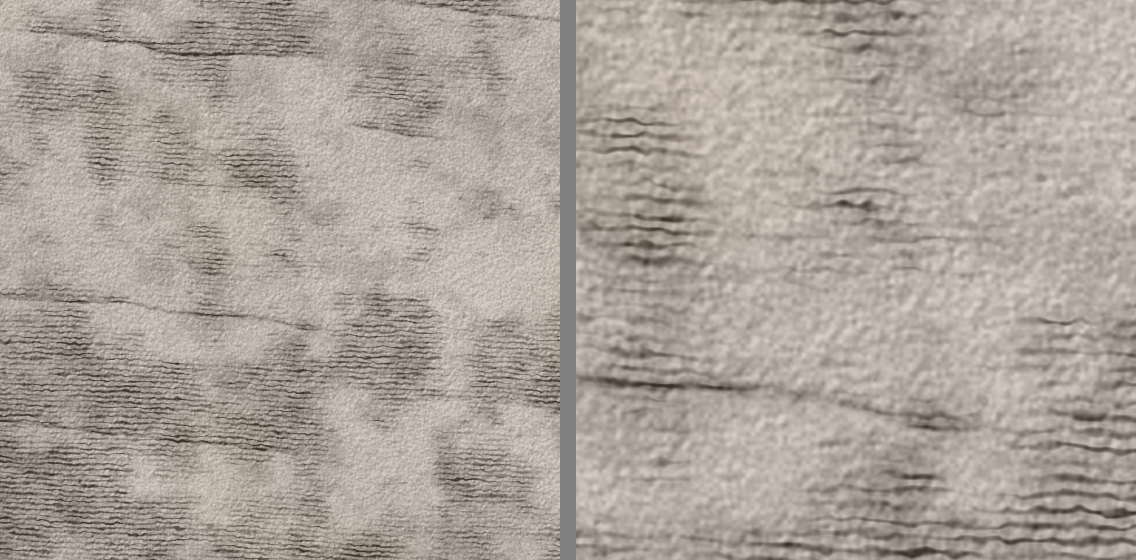
Left: the whole. Right: its middle third, enlarged.
Write a WebGL 2 fragment shader that draws this texture.

```glsl
#version 300 es
precision highp float;

#define LINES 108.0
#define LINE_TILT 0.045
#define LINE_DEPTH 0.29
#define BANDS 4.3
#define BAND_TILT 0.10
#define GRAIN 250.0
#define GRAIN_DEPTH 0.115
#define SPECKLE_DEPTH 0.11
#define PITS 34.0
#define BASE_TONE 0.744

uniform vec2 u_resolution;
out vec4 fragColor;

float hash(vec2 cell) {
  uvec2 k = uvec2(ivec2(cell)) * uvec2(1597334673u, 3812015801u);
  uint h = (k.x ^ k.y) * 1597334673u;
  h = (h ^ (h >> 15)) * 2246822519u;
  h ^= h >> 13;
  return float(h >> 8) / 16777216.0;
}

float noise(vec2 p) {
  vec2 i = floor(p), f = fract(p);
  f = f * f * (3.0 - 2.0 * f);
  return mix(mix(hash(i), hash(i + vec2(1, 0)), f.x),
             mix(hash(i + vec2(0, 1)), hash(i + vec2(1, 1)), f.x), f.y);
}

float fbm(vec2 p) {
  float sum = 0.0, amp = 0.53;
  for (int i = 0; i < 4; i++) {
    sum += amp * noise(p);
    p = mat2(0.96, 0.28, -0.28, 0.96) * p * 2.03 + vec2(17.3, 9.1);
    amp *= 0.5;
  }
  return sum;
}

// Distance to the nearest scattered point, and its random value
vec2 cellular(vec2 p) {
  vec2 base = floor(p), nearest = vec2(9.0, 0.0);
  for (int y = -1; y <= 1; y++) {
    for (int x = -1; x <= 1; x++) {
      vec2 cell = base + vec2(x, y);
      vec2 point = cell + vec2(hash(cell + 31.0), hash(cell + 87.0));
      float d = distance(p, point);
      if (d < nearest.x) nearest = vec2(d, hash(cell + 143.0));
    }
  }
  return nearest;
}

float surfaceHeight(vec2 p) {
  vec2 turned = mat2(0.8, 0.6, -0.6, 0.8) * p;
  return noise(turned * GRAIN) + 0.55 * noise(p * GRAIN * 0.45 + 40.0)
       - 0.7 * cellular(p * GRAIN * 0.36).x;
}

// Ragged hollows of mixed size, each beside a lit crumb
float pitShade(vec2 p) {
  vec2 q = p + 0.006 * vec2(noise(p * 130.0), noise(p * 130.0 + 50.0));
  vec2 pit = cellular(q * PITS);
  vec2 rim = cellular((q + vec2(-0.003, 0.004)) * PITS);
  float radius = 0.09 + 2.2 * max(pit.y - 0.9, 0.0);
  float hollow = (1.0 - smoothstep(radius * 0.3, radius, pit.x)) * step(0.9, pit.y);
  float lit = (1.0 - smoothstep(0.06, 0.2, rim.x)) * step(0.9, rim.y);
  return 0.05 * lit * (1.0 - hollow) - 0.17 * hollow * noise(p * 90.0 + 8.0);
}

void main() {
  vec2 p = gl_FragCoord.xy / u_resolution.y;
  float fray = noise(p * vec2(60.0, 90.0)) - 0.5;

  // Overlapping bands: darkest just above a sharp lower edge
  float joint = step(0.6 + 0.02 * fray, p.x);
  float level = (p.y + BAND_TILT * p.x) * BANDS - 0.04 + 0.45 * joint
              + 0.10 * (noise(p * vec2(9.0, 2.0)) - 0.5) + 0.025 * fray;
  float above = fract(level);
  float strength = smoothstep(0.25, 0.65, noise(vec2(p.x * 4.5, floor(level) * 7.0 + 3.0)))
                 * smoothstep(0.0, 0.04, abs(p.x - 0.6));
  float ledge = strength * exp(-above * 4.5) * smoothstep(0.0, 0.025, above);
  float crack = strength * smoothstep(0.0, 0.015, above) * (1.0 - smoothstep(0.02, 0.05, above));

  // Worn patches where the grooves show through
  float columns = noise(vec2(p.x * 16.0, p.y * 7.0) + 5.0);
  float patches = 0.62 * fbm(vec2(p.x * 6.0, (p.y + BAND_TILT * p.x) * 12.0) + 60.0)
                + 0.38 * columns;
  float region = 0.13 * (0.55 - p.y) - 0.12 * smoothstep(0.5, 0.8, p.x) * smoothstep(0.3, 0.6, p.y);
  float ragged = 0.38 * (fbm(p * vec2(28.0, 44.0) + 11.0) - 0.5);
  float wear = smoothstep(0.37, 0.78, patches + region + ragged + 0.32 * ledge);

  // Fine wavering grooves, crumbled and broken along their length
  float phase = (p.y + LINE_TILT * p.x + 0.003 * sin(p.x * 11.0 + p.y * 6.0)) * LINES
              + 0.4 * noise(p * vec2(32.0, 50.0)) + 0.45 * (noise(p * vec2(120.0, 170.0)) - 0.5);
  float row = floor(phase);
  float width = 0.22 + 0.24 * noise(vec2(p.x * 60.0, row * 3.0 + 1.0));
  float groove = 1.0 - smoothstep(0.03, width, abs(fract(phase) - 0.5));
  float weight = 0.15 + 0.85 * noise(vec2(p.x * 22.0, row * 5.0))
               + 0.60 * noise(vec2(p.x * 85.0, row * 9.0 + 2.0));
  float lines = groove * weight * wear;

  // Grainy relief lit from the upper left
  vec2 light = vec2(-0.0008, 0.0011);
  float relief = surfaceHeight(p - light) - surfaceHeight(p + light);
  float speckle = noise(p * GRAIN * 1.45 + 90.0) - 0.5;

  // Broad clouds and smaller smudges of dirt
  float mottle = fbm(p * 4.0 + 20.0) - 0.5;
  float smudge = smoothstep(0.48, 0.75, fbm(p * vec2(15.0, 19.0) + 33.0));

  float tone = BASE_TONE + 0.12 * mottle - 0.07 * smudge + SPECKLE_DEPTH * speckle
             + GRAIN_DEPTH * relief * (1.0 + 0.4 * wear) + pitShade(p)
             - LINE_DEPTH * lines - 0.08 * wear - 0.12 * crack * weight;
  tone = clamp(tone, 0.24, 0.84);

  // Warm grey with slight drifts of hue
  float warmth = 0.070 + 0.025 * (noise(p * 5.0 + 70.0) - 0.5);
  fragColor = vec4(tone, tone - 0.53 * warmth, tone - warmth, 1.0);
}
```
